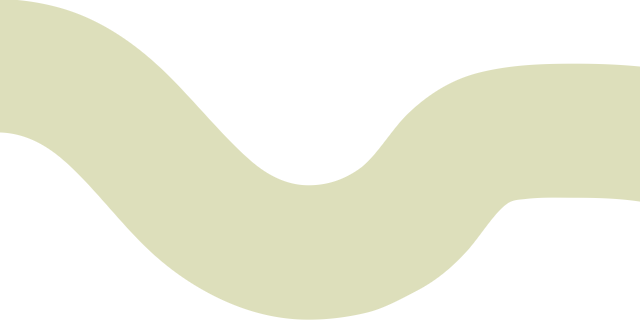
This background is drawn by a WebGL 2 fragment shader. Its source:

```glsl
#version 300 es
precision highp float;
// A broad sage ribbon winding across a white ground.
// Its upper and lower edges are smooth cubic Hermite curves, and the area
// between them is filled with a slope-corrected, antialiased border.

uniform vec2 u_resolution;
out vec4 fragColor;

// Edge knots: x, height, slope (canvas is 2 wide and 1 high).
const vec3 upperEdge[10] = vec3[10](
  vec3(0.0, 1.003, -0.02), vec3(0.182, 0.977, -0.27),
  vec3(0.495, 0.794, -0.92), vec3(0.781, 0.5, -0.88),
  vec3(0.964, 0.421, 0.0), vec3(1.125, 0.474, 0.72),
  vec3(1.276, 0.646, 0.95), vec3(1.497, 0.773, 0.25),
  vec3(1.797, 0.801, 0.0), vec3(2.0, 0.792, -0.1));

const vec3 lowerEdge[12] = vec3[12](
  vec3(0.0, 0.586, -0.03), vec3(0.182, 0.513, -0.8),
  vec3(0.443, 0.24, -1.0), vec3(0.625, 0.099, -0.58),
  vec3(0.964, 0.001, 0.0), vec3(1.146, 0.023, 0.24),
  vec3(1.302, 0.091, 0.52), vec3(1.458, 0.214, 1.1),
  vec3(1.583, 0.362, 0.75), vec3(1.641, 0.378, 0.12),
  vec3(1.797, 0.382, 0.0), vec3(2.0, 0.37, -0.15));

// Height and slope at x of the cubic joining knots a and b.
vec2 hermite(vec3 a, vec3 b, float x) {
  float w = b.x - a.x;
  float t = (x - a.x) / w;
  float rise = b.y - a.y;
  float c2 = 3.0 * rise - w * (2.0 * a.z + b.z);
  float c3 = w * (a.z + b.z) - 2.0 * rise;
  float height = a.y + t * (w * a.z + t * (c2 + t * c3));
  float slope = a.z + t * (2.0 * c2 + 3.0 * t * c3) / w;
  return vec2(height, slope);
}

// Coverage below an edge, using the approximate perpendicular distance.
float below(vec2 edge, float y) {
  float d = (edge.x - y) / sqrt(1.0 + edge.y * edge.y);
  return clamp(d * u_resolution.y + 0.5, 0.0, 1.0);
}

void main() {
  vec2 p = gl_FragCoord.xy / u_resolution * vec2(2.0, 1.0);

  // Find the curve segment above and below this column.
  vec2 upper = vec2(0.0);
  vec2 lower = vec2(0.0);
  for (int i = 0; i < 9; i++)
    if (p.x >= upperEdge[i].x) upper = hermite(upperEdge[i], upperEdge[i + 1], p.x);
  for (int i = 0; i < 11; i++)
    if (p.x >= lowerEdge[i].x) lower = hermite(lowerEdge[i], lowerEdge[i + 1], p.x);

  // Fill the ribbon between the two edges.
  float ribbon = below(upper, p.y) * (1.0 - below(lower, p.y));
  vec3 sage = vec3(0.867, 0.875, 0.733);
  fragColor = vec4(mix(vec3(1.0), sage, ribbon), 1.0);
}
```
